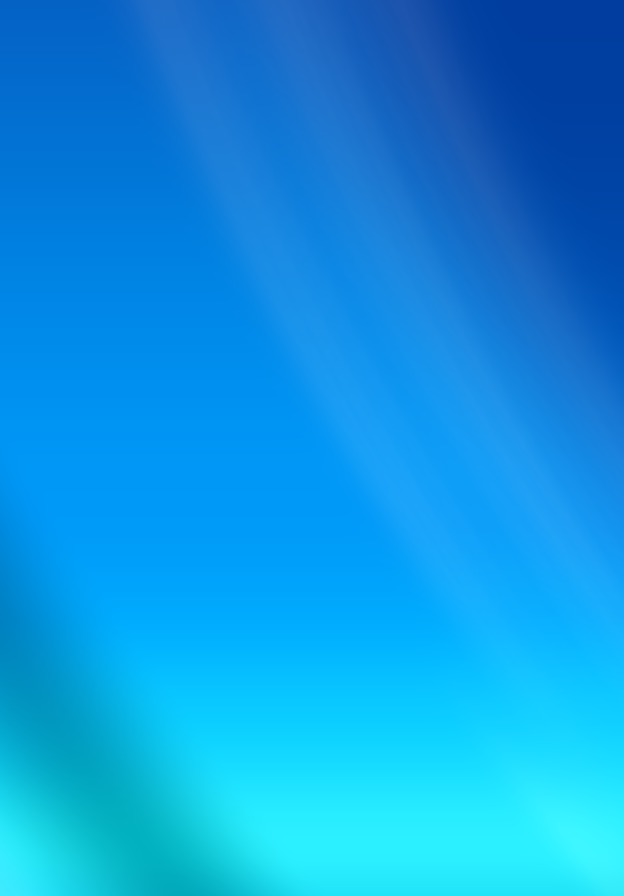
A Shadertoy shader for this background:

```glsl
#define SWEEP_SLOPE 0.55
#define SWEEP_BEND 0.30
#define VEIL_STRENGTH 0.85
#define FIBER_STRENGTH 0.30
#define FIBER_DENSITY 32.0
#define TEAL_TINT vec3(0.05, 0.74, 0.75)
#define NAVY vec3(0.0, 0.24, 0.62)
#define AZURE vec3(0.0, 0.52, 0.92)
#define CORNER_GLOW vec3(0.26, 0.92, 1.0)

vec2 hashGradient(vec2 cell) {
    vec2 h = vec2(dot(cell, vec2(127.1, 311.7)), dot(cell, vec2(269.5, 183.3)));
    return 2.0 * fract(sin(h) * 43758.5) - 1.0;
}

float gradientNoise(vec2 p) {
    vec2 i = floor(p), f = fract(p);
    vec2 u = f * f * f * (f * (f * 6.0 - 15.0) + 10.0);
    vec2 e = vec2(0.0, 1.0);
    float low = mix(dot(hashGradient(i), f),
                    dot(hashGradient(i + e.yx), f - e.yx), u.x);
    float high = mix(dot(hashGradient(i + e.xy), f - e.xy),
                     dot(hashGradient(i + e.yy), f - e.yy), u.x);
    return mix(low, high, u.y);
}

// Deep blue at the top to bright cyan near the bottom
vec3 skyRamp(float depth) {
    vec3 c = mix(vec3(0.02, 0.365, 0.755), vec3(0.0, 0.49, 0.87),
                 smoothstep(-0.10, 0.32, depth));
    c = mix(c, vec3(0.0, 0.60, 0.97), smoothstep(0.18, 0.58, depth));
    c = mix(c, vec3(0.0, 0.69, 1.0), smoothstep(0.56, 0.75, depth));
    c = mix(c, vec3(0.05, 0.82, 1.0), smoothstep(0.68, 0.84, depth));
    c = mix(c, vec3(0.17, 0.94, 1.0), smoothstep(0.80, 0.94, depth));
    return mix(c, vec3(0.12, 0.88, 0.97), smoothstep(0.95, 1.02, depth));
}

// A ray with separate softness on its left and right sides
float ray(float s, float center, float left, float right) {
    float d = s - center;
    float w = d < 0.0 ? left : right;
    return exp(-d * d / (w * w));
}

void mainImage(out vec4 fragColor, in vec2 fragCoord) {
    vec2 uv = fragCoord / iResolution.xy;
    float depth = 1.0 - uv.y;

    // Coordinate across the curved sweep, constant along each ray
    float s = uv.x - depth * (SWEEP_SLOPE + SWEEP_BEND * depth);
    vec3 color = skyRamp(depth);

    // Dark right flank
    float flank = smoothstep(0.35, 0.82, s) * (1.0 - smoothstep(0.60, 0.88, depth));
    color = mix(color, mix(NAVY, AZURE, min(depth * depth / 0.42, 1.0)), flank);

    // Teal shadow in the lower left
    float teal = smoothstep(-0.82, -0.56, s) * (1.0 - smoothstep(-0.56, -0.32, s));
    color *= mix(vec3(1.0), TEAL_TINT, teal);

    // Pale rays with fine fibers
    float veil = 0.10 * ray(s, 0.245, 0.05, 0.11)
               + 0.11 * ray(s, 0.455, 0.07, 0.10)
               + 0.09 * ray(s, 0.65, 0.09, 0.06);
    float fibers = gradientNoise(vec2(s * FIBER_DENSITY, depth * 1.5))
                 + 0.5 * gradientNoise(vec2(s * FIBER_DENSITY * 2.3, depth * 2.0 + 7.0));
    veil *= 1.0 + FIBER_STRENGTH * fibers;
    veil *= VEIL_STRENGTH * (1.0 - smoothstep(0.55, 0.95, depth));
    color += veil * vec3(1.25, 0.50, 0.10);

    // Faint bright strand through the cyan pool
    float strand = ray(s, 0.14, 0.04, 0.10) * smoothstep(0.70, 0.96, depth);
    color += strand * vec3(0.07, 0.025, 0.0);

    // Bright wedge in the bottom left corner
    float wedge = 1.0 - smoothstep(-0.86, -0.73, s);
    color = mix(color, CORNER_GLOW, wedge * (0.9 + 0.2 * fibers));

    fragColor = vec4(clamp(color, 0.0, 1.0), 1.0);
}
```
